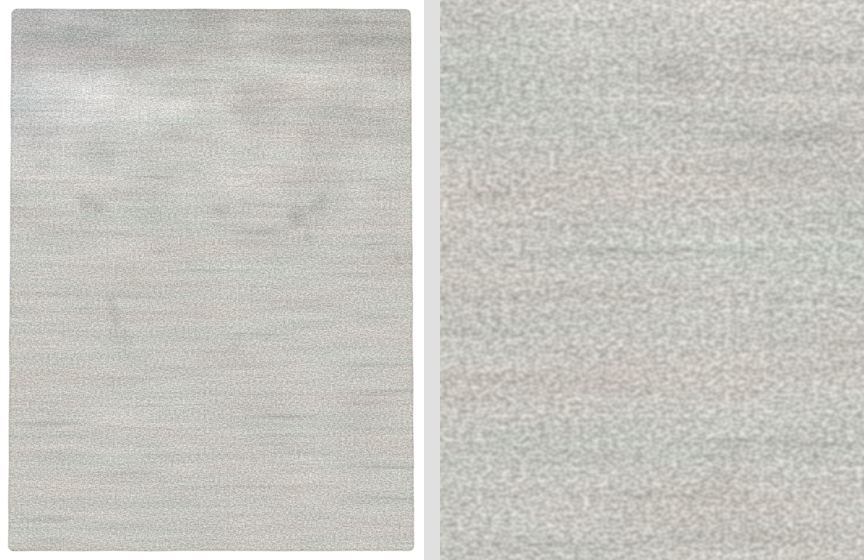
Left: the whole. Right: its middle third, enlarged.
Reproduce this texture procedurally as a WebGL 1 fragment shader.

```glsl
precision highp float;
// A pale silver-grey woven rug lying on a white ground.
// Gradient noise at several stretched scales gives the worn patches, the
// horizontal weft streaks and the fine pile; a rounded box cuts the outline.

uniform vec2 u_resolution;

const vec3 GROUND = vec3(1.0);
const vec3 SILVER = vec3(0.777, 0.773, 0.747);
const vec3 PINK_TINT = vec3(0.012, -0.006, -0.004);
const vec3 BLUE_TINT = vec3(-0.006, -0.003, 0.020);

float hash(vec2 cell) {
  vec3 q = fract(vec3(cell.xyx) * 0.1031);
  q += dot(q, q.yzx + 33.33);
  return fract((q.x + q.y) * q.z);
}

float cornerSlope(vec2 cell, vec2 offset) {
  float angle = 6.2832 * hash(cell);
  return dot(vec2(cos(angle), sin(angle)), offset);
}

// Gradient noise, roughly -0.7 to 0.7.
float noise(vec2 p) {
  vec2 i = floor(p);
  vec2 f = p - i;
  vec2 w = f * f * f * (f * (f * 6.0 - 15.0) + 10.0);
  vec2 e = vec2(1.0, 0.0);
  float low = mix(cornerSlope(i, f), cornerSlope(i + e, f - e), w.x);
  float high = mix(cornerSlope(i + e.yx, f - e.yx),
                   cornerSlope(i + e.xx, f - e.xx), w.x);
  return mix(low, high, w.y);
}

float fbm(vec2 p) {
  float sum = 0.0;
  float gain = 1.0;
  for (int k = 0; k < 4; k++) {
    sum += gain * noise(p);
    p = p * 2.03 + vec2(17.3, 9.1);
    gain *= 0.55;
  }
  return sum;
}

float roundedBox(vec2 p, vec2 halfSize, float radius) {
  vec2 d = abs(p) - halfSize + radius;
  return length(max(d, 0.0)) + min(max(d.x, d.y), 0.0) - radius;
}

// Signed distance to the rug: slightly wider at the foot, edges a little wavy.
float rugDistance(vec2 p, float aspect) {
  float halfWidth = aspect * mix(0.479, 0.471, p.y + 0.5);
  float wobble = 0.0012 * noise(vec2(p.x * 14.0 + 31.0, p.y * 14.0 + 57.0));
  return roundedBox(p + vec2(0.0015, 0.0), vec2(halfWidth, 0.484), 0.010) + wobble;
}

// Broad brightness: dark band at the head, light sheen beneath on the left.
float broadTone(vec2 p, float height) {
  float head = smoothstep(0.80, 0.97, height);
  vec2 s = (p - vec2(-0.22, 0.30)) / vec2(0.26, 0.13);
  float sheen = exp(-dot(s, s));
  return 0.045 * sheen - 0.055 * head;
}

// Brushed patches and short upright smears, fading toward the foot.
float wornPatches(vec2 p, float height) {
  float fade = mix(0.12, 1.0, smoothstep(0.45, 0.82, height));
  float bands = fbm(vec2(p.x * 3.2, p.y * 13.0) + 40.0);
  float smears = fbm(vec2(p.x * 13.0, p.y * 8.0) + 80.0);
  float middle = smoothstep(0.28, 0.5, height) * smoothstep(0.9, 0.65, height);
  float spots = smoothstep(0.32, 0.75, fbm(p * vec2(9.0, 11.0) + 120.0));
  return fade * (0.075 * bands + 0.038 * smears) - 0.06 * middle * spots;
}

// Long thin weft lines, with a few stronger dark ones.
float weftStreaks(vec2 p) {
  float wide = noise(vec2(p.x * 3.0, p.y * 62.0) + 150.0);
  float thin = noise(vec2(p.x * 9.0, p.y * 145.0) + 210.0);
  float line = noise(vec2(p.x * 5.0, p.y * 88.0) + 260.0);
  return 0.026 * wide + 0.040 * thin - 0.045 * smoothstep(0.25, 0.6, line);
}

// Speckled pile, its knots slightly wider than tall.
float pileGrain(vec2 p) {
  float knots = noise(p * vec2(190.0, 290.0) + 300.0);
  float fibres = noise(p * vec2(345.0, 415.0) + 700.0);
  return 0.105 * knots + 0.115 * fibres;
}

vec3 rugColour(vec2 p) {
  float height = p.y + 0.5;
  float tone = broadTone(p, height) + wornPatches(p, height)
             + weftStreaks(p) + pileGrain(p);
  float warm = noise(p * vec2(4.0, 26.0) + 370.0)
             + 0.6 * noise(p * vec2(30.0, 120.0) + 430.0);
  float cool = smoothstep(0.5, 0.85, height) * smoothstep(0.2, -0.4, p.x);
  return SILVER + tone + PINK_TINT * warm * 1.6 + BLUE_TINT * cool;
}

void main() {
  float aspect = u_resolution.x / u_resolution.y;
  vec2 p = (gl_FragCoord.xy - 0.5 * u_resolution) / u_resolution.y;
  float pixel = 1.0 / u_resolution.y;
  float d = rugDistance(p, aspect);

  // Bound edge: a narrow shade just inside the outline.
  float rim = smoothstep(-0.006, 0.0, d);
  vec3 rug = rugColour(p) - 0.05 * rim;
  float cover = 1.0 - smoothstep(-pixel, pixel, d);
  gl_FragColor = vec4(mix(GROUND, rug, cover), 1.0);
}
```
